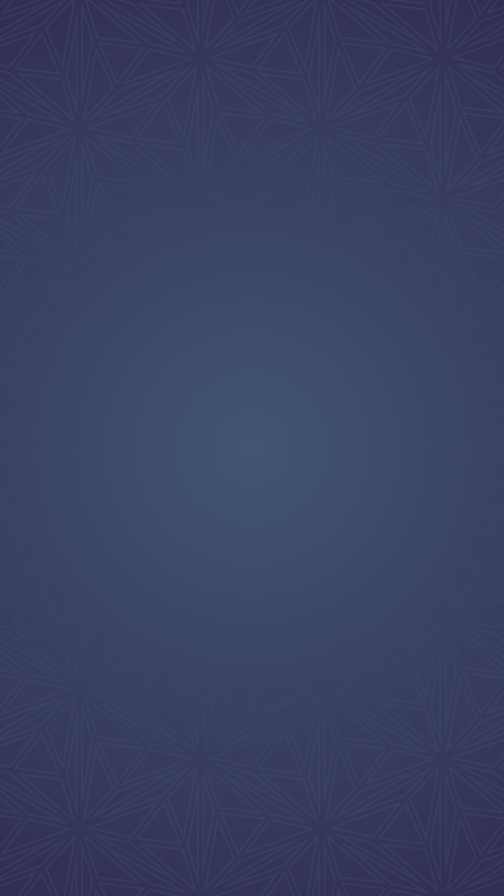
Write a Shadertoy shader that draws this background.

```glsl
// A blue-violet backdrop: a round glow at the centre fading to dark corners,
// overlaid by a faint lattice of inset triangle outlines. Each lattice triangle
// has a twisted three-fold filling, and the outlines fade out within the glow.

const float CELL = 0.2778;   // lattice side, in canvas widths

vec2 turnThird(vec2 p) {
    return vec2(-0.5 * p.x - 0.866025 * p.y, 0.866025 * p.x - 0.5 * p.y);
}

// Signed distance to the line a-b, negative on its left
float sideDistance(vec2 p, vec2 a, vec2 b) {
    vec2 e = normalize(b - a);
    return dot(p - a, vec2(e.y, -e.x));
}

// Distance to the outline of a counter-clockwise triangle shrunk by a gap
float insetOutline(vec2 p, vec2 a, vec2 b, vec2 c) {
    float d = max(sideDistance(p, a, b),
                  max(sideDistance(p, b, c), sideDistance(p, c, a)));
    return abs(d + 0.02);
}

float latticeDistance(vec2 p) {
    // Skewed cell coordinates; the upper half is the lower one turned by 180 degrees
    float u = p.x / 0.866025;
    vec2 f = fract(vec2(u, p.y - 0.5 * u));
    if (f.x + f.y > 1.0) f = 1.0 - f;
    vec2 q = vec2(0.866025 * f.x, f.y + 0.5 * f.x) - vec2(0.288675, 0.5);

    // Three-fold filling around the triangle's centre
    vec2 corner = vec2(0.57735, 0.0);
    vec2 inner = 0.22 * vec2(cos(0.4), sin(0.4));
    vec2 nextCorner = turnThird(corner);
    vec2 nextInner = turnThird(inner);
    float d = insetOutline(q, inner, nextInner, turnThird(nextInner));
    for (int i = 0; i < 3; i++) {
        d = min(d, insetOutline(q, corner, nextCorner, inner));
        d = min(d, insetOutline(q, inner, nextCorner, nextInner));
        q = turnThird(q);
    }
    return d;
}

void mainImage(out vec4 fragColor, in vec2 fragCoord) {
    vec2 p = (fragCoord - 0.5 * iResolution.xy) / iResolution.x;
    float r = length(p);

    // Radial glow
    vec3 glow = vec3(0.262, 0.334, 0.453);
    vec3 dusk = vec3(0.190, 0.178, 0.322);
    vec3 color = mix(glow, dusk, clamp(r / 1.02, 0.0, 1.0));

    // Fine lines, stronger towards the rim
    float pixel = 1.0 / (CELL * iResolution.x);
    float d = latticeDistance(p / CELL - vec2(-0.367, 2.783));
    float line = 1.0 - smoothstep(0.0, pixel, d - 0.003);
    color = mix(color, glow, 0.28 * line * smoothstep(0.3, 0.75, r));

    fragColor = vec4(color, 1.0);
}
```
